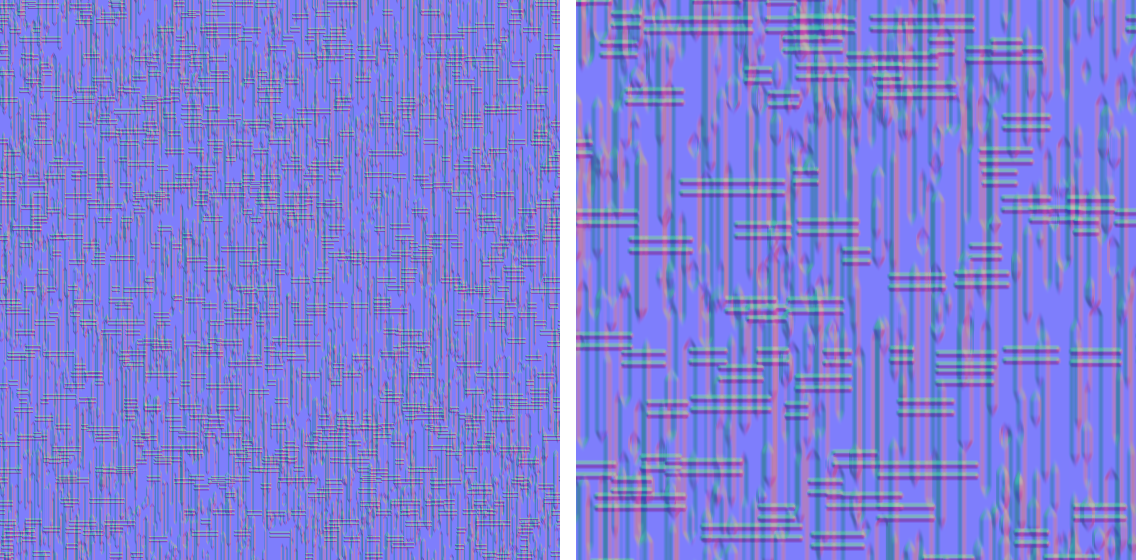
Left, the full canvas; right, a detail of the centre.
A WebGL 2 fragment shader for this texture map:

```glsl
#version 300 es
precision highp float;

// A tangent-space normal map of fine upright slits crossed by short double bars.
// Scattered slits and bars are summed into a height field, crowded along wavy
// bands of layered sines; finite differences turn the heights into slopes.

uniform vec2 u_resolution;
out vec4 fragColor;

vec4 hash(vec3 cell) {
    vec4 q = fract(cell.xyzx * vec4(0.1031, 0.1030, 0.0973, 0.1099));
    q += dot(q, q.wzxy + 33.33);
    return fract((q.xxyz + q.yzzw) * q.zywx);
}

// Wavy bands where the relief is crowded, 0 outside and 1 inside
float crowding(vec2 p) {
    float wave = sin(23.0 * p.x + 2.1 * sin(17.0 * p.y + 1.0))
               + sin(29.0 * p.y + 2.3 * sin(19.0 * p.x + 4.0))
               + 0.6 * sin(41.0 * p.x - 37.0 * p.y + 2.0 * sin(31.0 * p.y));
    return 1.0 - smoothstep(0.2, 0.75, abs(wave));
}

// Upright slits with tapered ends, raised or sunk at random
float slits(vec2 p, vec2 count, float seed, float openShare, float crowdShare) {
    float column = floor(p.x * count.x);
    float shift = hash(vec3(column, seed, 7.0)).x;
    float y = p.y * count.y + shift;
    vec2 cell = vec2(column, floor(y));
    vec4 r = hash(vec3(cell, seed));
    vec2 center = (cell + vec2(0.5, 0.5 - shift)) / count;
    if (r.x > openShare + crowdShare * crowding(center)) return 0.0;

    float inside = (0.28 + 0.22 * r.y - abs(fract(y) - 0.5)) / count.y;
    float taper = smoothstep(0.0, 0.009, inside);
    float halfWidth = mix(0.0008, 0.0034, r.z * r.z) * taper;
    float x = abs(p.x - center.x - (r.w - 0.5) * 0.5 / count.x);
    float height = taper * (1.0 - smoothstep(halfWidth - 0.0008, halfWidth + 0.0016, x));
    return fract(r.w * 17.0) < 0.6 ? height : -height;
}

// Level bars, each made of two thin parallel ridges
float bars(vec2 p, vec2 count, float seed, float openShare, float crowdShare) {
    float row = floor(p.y * count.y);
    float shift = hash(vec3(row, seed, 3.0)).x;
    float x = p.x * count.x + shift;
    vec2 cell = vec2(floor(x), row);
    vec4 r = hash(vec3(cell, seed));
    vec2 center = (cell + vec2(0.5 - shift, 0.5)) / count;
    if (r.x > openShare + crowdShare * crowding(center)) return 0.0;

    float inside = (0.18 + 0.32 * r.y - abs(fract(x) - 0.5)) / count.x;
    float y = p.y - center.y - (r.z - 0.5) * 0.2 / count.y;
    float ridge = 1.0 - smoothstep(0.0002, 0.0021, abs(abs(y) - 0.0034));
    return ridge * smoothstep(0.0, 0.002, inside);
}

float relief(vec2 p) {
    float height = 0.0;
    for (int i = 0; i < 3; i++) {
        float k = float(i);
        // Long slits everywhere, short ones in the crowded bands
        height += slits(p, vec2(47.0 + 16.0 * k, 5.0 + 2.0 * k), 11.0 + k, 0.8, 0.0);
        height += 0.9 * slits(p, vec2(101.0 + 22.0 * k, 24.0 + 7.0 * k), 31.0 + k, 0.04, 0.55);
    }
    for (int i = 0; i < 2; i++) {
        float k = float(i);
        height += 1.1 * bars(p, vec2(15.0 + 11.0 * k, 53.0 + 12.0 * k), 51.0 + k, 0.2, 0.2);
    }
    return height;
}

void main() {
    vec2 p = gl_FragCoord.xy / u_resolution.y;
    vec2 e = vec2(0.001, 0.0);

    // Height here and at the four neighbours
    float here = relief(p);
    vec4 around = vec4(relief(p - e.xy), relief(p + e.xy),
                       relief(p - e.yx), relief(p + e.yx));

    // Soft-limited slopes tint red and green; any edge dims blue
    vec2 slope = around.xz - around.yw;
    vec2 tilt = 0.38 * slope / (1.0 + abs(slope));
    float edge = min(dot(abs(around - here), vec4(1.0)), 1.3);
    vec3 color = vec3(0.495 + tilt, 0.99 - 0.23 * edge);
    fragColor = vec4(color, 1.0);
}
```
